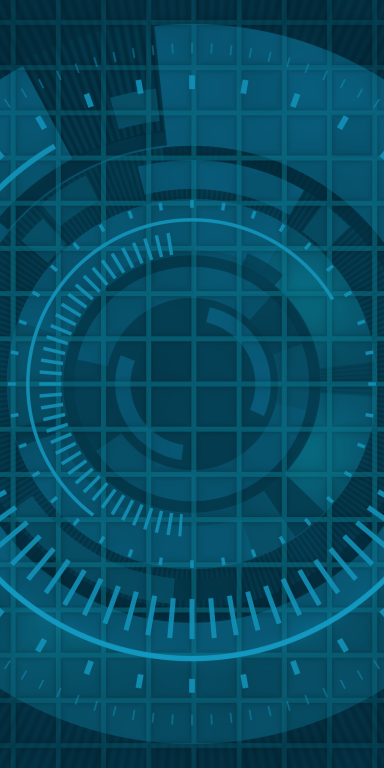
Write a Shadertoy shader that draws this background.

```glsl
// Teal radar interface: concentric ring segments, tick dials and bright arcs under a square grid.

const float TAU = 6.2831853;
const vec3 DEEP  = vec3(0.008, 0.165, 0.23);
const vec3 SHADE = vec3(0.012, 0.215, 0.29);
const vec3 BODY  = vec3(0.025, 0.295, 0.385);
const vec3 PANEL = vec3(0.03, 0.345, 0.46);
const vec3 TEAL  = vec3(0.03, 0.44, 0.52);
const vec3 GLOW  = vec3(0.07, 0.57, 0.72);

float hash(vec2 p) {
    vec3 q = fract(p.xyx * 0.1031);
    q += dot(q, q.yzx + 33.33);
    return fract((q.x + q.y) * q.z);
}

vec2 gradient(vec2 cell) {
    float a = TAU * hash(cell);
    return vec2(cos(a), sin(a));
}

float gradientNoise(vec2 p) {
    vec2 i = floor(p), f = fract(p);
    vec2 u = f * f * (3.0 - 2.0 * f), e = vec2(0.0, 1.0);
    float low = mix(dot(gradient(i), f), dot(gradient(i + e.yx), f - e.yx), u.x);
    float high = mix(dot(gradient(i + e.xy), f - e.xy), dot(gradient(i + e.yy), f - e.yy), u.x);
    return mix(low, high, u.y);
}

float band(float x, float lo, float hi, float aa) {
    return smoothstep(lo - aa, lo + aa, x) * (1.0 - smoothstep(hi - aa, hi + aa, x));
}

// Ring segment, counterclockwise between two angles in degrees
float arc(vec2 p, float lo, float hi, float from, float to, float aa) {
    float r = length(p), middle = 0.5 * (from + to);
    float turn = abs(mod(degrees(atan(p.y, p.x)) - middle + 180.0, 360.0) - 180.0);
    float side = radians(turn - 0.5 * (to - from)) * r;
    return band(r, lo, hi, aa) * (1.0 - smoothstep(-aa, aa, side));
}

// Evenly spaced radial bars of constant width
float ticks(vec2 p, float count, float lo, float hi, float halfWidth, float aa) {
    float a = atan(p.y, p.x), spacing = TAU / count, r = length(p);
    float x = r * sin(a - spacing * round(a / spacing));
    return band(r, lo, hi, aa) * band(x, -halfWidth, halfWidth, aa);
}

float spot(vec2 p, vec2 center, float size) {
    vec2 d = (p - center) / size;
    return exp(-dot(d, d));
}

void mainImage(out vec4 fragColor, in vec2 fragCoord) {
    vec2 p = (fragCoord - 0.5 * iResolution.xy) / iResolution.x;
    float aa = 0.7 / iResolution.x, r = length(p), a = atan(p.y, p.x);
    float spokes = 0.5 + 0.5 * cos(a * 240.0);

    // Backdrop and outer disc
    vec3 col = DEEP + 0.03 * spokes * vec3(0.2, 0.8, 1.0);
    col = mix(col, mix(BODY, PANEL, smoothstep(0.2, 0.8, p.y)), band(r, -1.0, 0.9375, aa));
    col = mix(col, mix(DEEP, SHADE, spokes), arc(p, 0.66, 0.95, 96.0, 118.0, aa));
    col = mix(col, BODY, arc(p, 0.69, 0.775, 97.0, 106.0, aa));
    col = mix(col, TEAL, 0.4 * spot(p, vec2(-0.33, -0.62), 0.14));

    // Middle rings with fine spokes
    col = mix(col, mix(DEEP, SHADE, spokes), 0.8 * band(r, 0.482, 0.62, aa));
    col = mix(col, DEEP, 0.8 * arc(p, 0.625, 0.664, 96.0, 140.0, aa));
    col = mix(col, DEEP, 0.7 * arc(p, 0.583, 0.62, -20.0, 97.0, aa));
    col = mix(col, PANEL, arc(p, 0.508, 0.583, 60.0, 104.0, aa));
    col = mix(col, BODY, arc(p, 0.535, 0.61, 117.0, 130.0, aa));
    col = mix(col, BODY, arc(p, 0.49, 0.58, 45.0, 54.0, aa));
    col = mix(col, BODY, arc(p, 0.49, 0.58, 132.0, 140.0, aa));
    col = mix(col, BODY, arc(p, 0.508, 0.575, 215.0, 265.0, aa));
    col = mix(col, SHADE, arc(p, 0.508, 0.565, 265.0, 282.0, aa));
    col = mix(col, DEEP, 0.75 * arc(p, 0.585, 0.622, 200.0, 340.0, aa));
    col = mix(col, PANEL, 0.8 * arc(p, 0.622, 0.712, 205.0, 335.0, aa));

    // Inner dial
    col = mix(col, BODY, band(r, -1.0, 0.482, aa));
    col = mix(col, PANEL, 0.7 * arc(p, 0.35, 0.482, 58.0, 160.0, aa));
    col = mix(col, PANEL, 0.7 * arc(p, 0.37, 0.482, 198.0, 290.0, aa));
    float rightGlow = spot(p, vec2(0.31, 0.22), 0.13) + spot(p, vec2(0.31, -0.18), 0.12);
    col = mix(col, TEAL, 0.75 * rightGlow * band(r, 0.33, 0.482, aa));
    col = mix(col, SHADE, 0.7 * arc(p, 0.335, 0.48, -4.0, 7.0, aa) * (0.6 + 0.4 * spokes));
    col = mix(col, SHADE, 0.8 * arc(p, 0.335, 0.48, 304.0, 316.0, aa));
    col = mix(col, SHADE, 0.7 * arc(p, 0.335, 0.48, 194.0, 200.0, aa));
    col = mix(col, SHADE, 0.85 * band(r, 0.305, 0.335, aa));
    col = mix(col, SHADE, 0.7 * arc(p, 0.33, 0.37, 50.0, 67.0, aa));
    col = mix(col, SHADE, 0.5 * arc(p, 0.224, 0.305, 20.0, 48.0, aa));
    col = mix(col, PANEL, 0.5 * arc(p, 0.224, 0.305, 48.0, 168.0, aa));
    col = mix(col, SHADE, 0.6 * arc(p, 0.224, 0.305, 168.0, 215.0, aa));
    col = mix(col, PANEL, 0.5 * arc(p, 0.224, 0.305, 215.0, 347.0, aa));
    col = mix(col, mix(SHADE, BODY, 0.3), band(r, -1.0, 0.224, aa));
    col = mix(col, PANEL, arc(p, 0.16, 0.2, 158.0, 262.0, aa));
    col = mix(col, PANEL, arc(p, 0.165, 0.205, -24.0, 77.0, aa));

    // Square grid with shaded cell borders and slight tint per cell
    vec2 g = (p - vec2(0.005, 0.0)) / 0.1177;
    vec2 toLine = abs(g - round(g)) * 0.1177;
    float nearest = min(toLine.x, toLine.y);
    float line = 1.0 - smoothstep(0.0065 - aa, 0.0065 + aa, nearest);
    col *= 0.96 + 0.1 * hash(floor(g) + 40.0) + 0.08 * gradientNoise(p * 5.0);
    col *= 1.0 - 0.16 * exp(-max(nearest - 0.0065, 0.0) / 0.007) * (1.0 - line);
    col = mix(col, TEAL, line * mix(0.55, 0.2, smoothstep(0.5, 1.1, r)));

    // Tick dials
    float marks = ticks(p, 36.0, 0.459, 0.479, 0.0045, aa);
    float slots = ticks(p, 36.0, 0.768, 0.804, 0.0075, aa);
    float comb = ticks(p, 80.0, 0.34, 0.398, 0.0045, aa) * arc(p, 0.3, 0.45, 98.0, 266.0, aa);
    float teeth = ticks(p, 72.0, 0.56, 0.664, 0.0065, aa) * arc(p, 0.5, 0.7, 207.0, 333.0, aa);
    float scale = ticks(p, 108.0, 0.862, 0.888, 0.0022, aa);
    col = mix(col, GLOW, 0.9 * max(max(marks, slots), max(comb, teeth)));
    col = mix(col, GLOW, 0.5 * scale);

    // Bright arcs
    float arcs = max(arc(p, 0.423, 0.432, 31.0, 233.0, aa), arc(p, 0.708, 0.722, 120.0, 320.0, aa));
    col = mix(col, GLOW, 0.95 * arcs);
    col += 0.05 * vec3(0.1, 0.8, 1.0) * exp(-abs(r - 0.715) / 0.02) * arc(p, 0.6, 0.8, 205.0, 320.0, aa);

    fragColor = vec4(col, 1.0);
}
```
